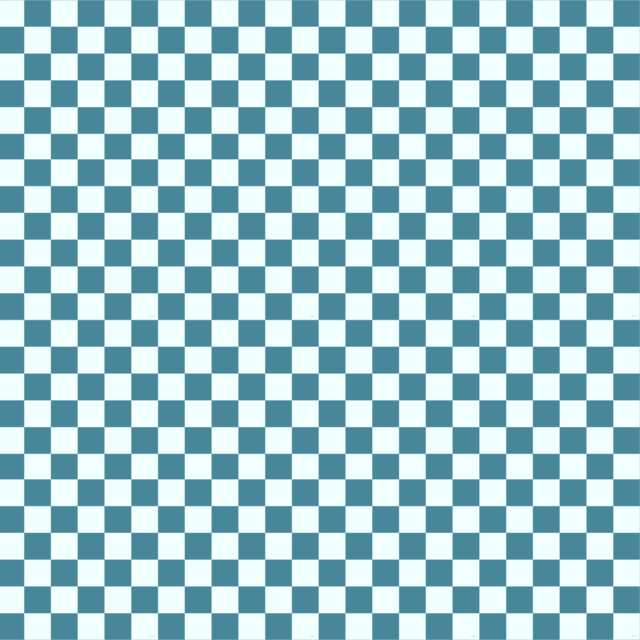
A Shadertoy shader for this pattern:

```glsl
const vec3 PALE = vec3(0.95, 1.0, 1.0);
const vec3 TEAL = vec3(0.28, 0.53, 0.60);
const vec3 SMUDGE = vec3(0.80, 0.87, 0.88);
const float PITCH = 0.04184;      // side of one square
const float LEFT_CROP = 0.0041;   // part of the first column cut off
const float ROW_PERIOD = 0.5;     // height of twelve rows
const float SHORT_ROW = 0.0021;   // height missing from the sixth row
const float EDGE = 0.0011;        // half width of a soft edge

// Signed wave: zero at whole numbers, positive in even cells
float cellWave(float c) {
    return 0.5 - abs(mod(c + 0.5, 2.0) - 1.0);
}

// 1 in even squares, 0 in odd ones
float checker(vec2 cell, float softness) {
    float across = clamp(cellWave(cell.x) / softness, -1.0, 1.0);
    float down = clamp(cellWave(cell.y) / softness, -1.0, 1.0);
    return 0.5 + 0.5 * across * down;
}

float softBox(vec2 p, vec2 halfSize, float softness) {
    vec2 inside = 1.0 - smoothstep(halfSize - softness, halfSize + softness, abs(p));
    return inside.x * inside.y;
}

// Faint vertical streaks from layered sines
float streaks(float x) {
    return 0.6 * sin(x * 410.0) + 0.4 * sin(x * 697.0 + 1.3);
}

void mainImage(out vec4 fragColor, in vec2 fragCoord) {
    vec2 uv = fragCoord / iResolution.xy;
    float pixel = 1.0 / min(iResolution.x, iResolution.y);
    float softness = max(EDGE, 0.5 * pixel);

    // Rows count from the top; a slight skip shortens the sixth of twelve
    float x = uv.x + LEFT_CROP;
    float y = mod(1.0 - uv.y, ROW_PERIOD);
    float skip = SHORT_ROW * step(5.5 * PITCH, y);
    vec2 cell = vec2(x, y + skip) / PITCH;

    // Squares
    vec3 pale = PALE - vec3(0.005, 0.002, 0.002) * (0.5 + 0.5 * streaks(uv.x));
    vec3 color = mix(TEAL, pale, checker(cell, softness / PITCH));

    // Small smudge low in every sixth column of the twelfth row
    vec2 fromSmudge = vec2(mod(cell.x, 6.0) - 5.78, cell.y - 11.86) * PITCH;
    color = mix(color, SMUDGE, 0.6 * softBox(fromSmudge, vec2(0.004, 0.001), softness));

    fragColor = vec4(color, 1.0);
}
```
